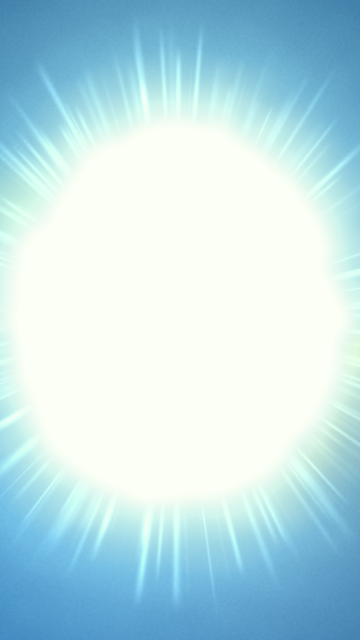
Reproduce this background procedurally as a Shadertoy shader.

```glsl
#define CORE_CENTER vec2(0.277, 0.503)
#define CORE_RADII vec2(0.252, 0.292)
#define EDGE_WOBBLE 0.026
#define RAY_LAYERS 4
#define RAY_STRENGTH 0.17
#define GRAIN 0.022

float hash(vec2 p) {
    vec3 q = fract(vec3(p.xyx) * 0.1031);
    q += dot(q, q.yzx + 33.33);
    return fract((q.x + q.y) * q.z);
}

float noise(vec2 p) {
    vec2 cell = floor(p), f = fract(p);
    f = f * f * (3.0 - 2.0 * f);
    float low = mix(hash(cell), hash(cell + vec2(1, 0)), f.x);
    float high = mix(hash(cell + vec2(0, 1)), hash(cell + vec2(1, 1)), f.x);
    return mix(low, high, f.y);
}

// Colour of the halo by its distance from the white core
vec3 haloColor(float d) {
    vec3 color = vec3(0.99, 1.0, 0.96);
    color = mix(color, vec3(0.79, 0.95, 0.92), smoothstep(-0.012, 0.042, d));
    color = mix(color, vec3(0.59, 0.82, 0.87), clamp((d - 0.032) / 0.046, 0.0, 1.0));
    color = mix(color, vec3(0.45, 0.72, 0.83), clamp((d - 0.078) / 0.044, 0.0, 1.0));
    color = mix(color, vec3(0.36, 0.62, 0.76), clamp((d - 0.122) / 0.060, 0.0, 1.0));
    return mix(color, vec3(0.26, 0.51, 0.67), clamp((d - 0.182) / 0.100, 0.0, 1.0));
}

// Thin streaks, one at a random place in each angular cell
float rays(float angle, float d) {
    float light = 0.0;
    for (int i = 0; i < RAY_LAYERS; i++) {
        float layer = float(i);
        float x = (angle / 6.2831853 + 0.5) * (38.0 + 13.0 * layer);
        vec2 id = vec2(floor(x), layer * 17.0 + 5.0);
        float center = mix(0.3, 0.7, hash(id));
        float width = mix(0.05, 0.13, hash(id + 31.0));
        float reach = mix(0.07, 0.20, hash(id + 67.0));
        float offset = (fract(x) - center) / width;
        float fade = smoothstep(0.0, 0.05, d) * (1.0 - smoothstep(reach * 0.6, reach, d));
        light += exp(-offset * offset) * fade * pow(hash(id + 93.0), 2.0);
    }
    return light;
}

// Soft round spot of light
float spot(vec2 p, vec2 center, vec2 size) {
    vec2 q = (p - center) / size;
    return exp(-dot(q, q));
}

void mainImage(out vec4 fragColor, in vec2 fragCoord) {
    vec2 uv = fragCoord / iResolution.xy;
    vec2 p = vec2(uv.x * 0.5625, uv.y);

    // Distance to the uneven rim of the elliptical core
    vec2 offset = p - CORE_CENTER;
    float radius = max(length(offset), 0.0001);
    vec2 direction = offset / radius;
    float rim = 1.0 / length(direction / CORE_RADII);
    float d = radius - rim;
    d += EDGE_WOBBLE * (noise(direction * 3.0 + 8.0) - 0.5);
    d += 0.012 * (noise(p * 26.0) - 0.5);

    vec3 color = haloColor(d);
    float outside = smoothstep(0.01, 0.14, d);

    // Bluer below, greyer at the right, warm at the side edges
    color += outside * (1.0 - uv.y) * mix(vec3(0.0, 0.04, 0.09), vec3(0.02, 0.01, 0.03), uv.x);
    float side = smoothstep(0.0, 0.05, d);
    color += side * vec3(0.02, -0.03, -0.08) * spot(uv, vec2(1.0, 0.31), vec2(0.25, 0.12));
    color += side * vec3(0.08, 0.05, -0.03) * spot(uv, vec2(0.0, 0.69), vec2(0.14, 0.06));
    color += side * vec3(0.10, 0.04, -0.06) * spot(uv, vec2(1.0, 0.45), vec2(0.09, 0.04));

    // Rays are strongest above and below the core
    float rayLight = rays(atan(offset.y, offset.x), d) * mix(0.4, 1.0, abs(direction.y));
    color += RAY_STRENGTH * rayLight * vec3(0.85, 1.0, 0.88);

    // Fine grain in the darker sky
    color += GRAIN * outside * (noise(p * 420.0) - 0.5);
    fragColor = vec4(min(color, vec3(0.99, 1.0, 0.96)), 1.0);
}
```
